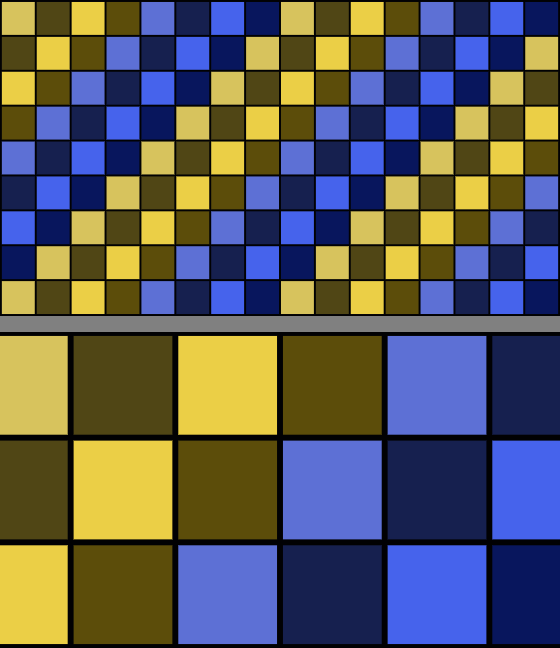
Top, the full canvas; bottom, a detail of the centre.
A Shadertoy shader for this pattern:

```glsl
// Grid of 16 by 9 flat tiles in diagonal bands of gold, olive, blue and navy on black.

const vec2 GRID = vec2(16.0, 9.0);
const float GAP = 1.0 / 160.0;                          // line width, in canvas heights
const float TILE = (1.0 - GAP * (GRID.y + 1.0)) / GRID.y; // tile side
const float PITCH = TILE + GAP;
const vec3 LINE_COLOUR = vec3(0.005, 0.005, 0.012);

// Signed distance to an axis-aligned square centred on the origin
float squareDistance(vec2 p, float halfSide) {
    vec2 d = abs(p) - halfSide;
    return length(max(d, 0.0)) + min(max(d.x, d.y), 0.0);
}

// Eight-step cycle: hue flips every four steps, shade every step, saturation every two
vec3 tileColour(float cycleStep) {
    bool isBlue = cycleStep > 3.5;
    bool isDark = mod(cycleStep, 2.0) > 0.5;
    float saturation = mod(floor(cycleStep / 2.0), 2.0) * 2.0 - 1.0;

    vec3 light = isBlue ? vec3(0.320, 0.415, 0.880) : vec3(0.882, 0.788, 0.320);
    vec3 dark  = isBlue ? vec3(0.059, 0.106, 0.337) : vec3(0.337, 0.288, 0.062);
    vec3 lightShift = isBlue ? vec3(-0.044, -0.025, 0.044) : vec3(0.039, 0.025, -0.044);
    vec3 darkShift  = isBlue ? vec3(-0.026, -0.018, 0.026) : vec3(0.023, 0.013, -0.022);

    return isDark ? dark + saturation * darkShift : light + saturation * lightShift;
}

void mainImage(out vec4 fragColor, in vec2 fragCoord) {
    // Canvas-height units with the grid centred; rows count from the top
    float pixel = 1.0 / iResolution.y;
    vec2 p = (fragCoord - 0.5 * iResolution.xy) * pixel;
    vec2 gridPos = vec2(p.x, -p.y) / PITCH + 0.5 * GRID;

    // Clamping the index keeps the outer margin free of extra tiles
    vec2 cell = clamp(floor(gridPos), vec2(0.0), GRID - 1.0);
    vec2 local = (gridPos - cell - 0.5) * PITCH;

    // Each row moves the cycle one step to the left
    vec3 colour = tileColour(mod(cell.x + cell.y, 8.0));
    float coverage = clamp(0.5 - squareDistance(local, 0.5 * TILE) / pixel, 0.0, 1.0);
    fragColor = vec4(mix(LINE_COLOUR, colour, coverage), 1.0);
}
```
